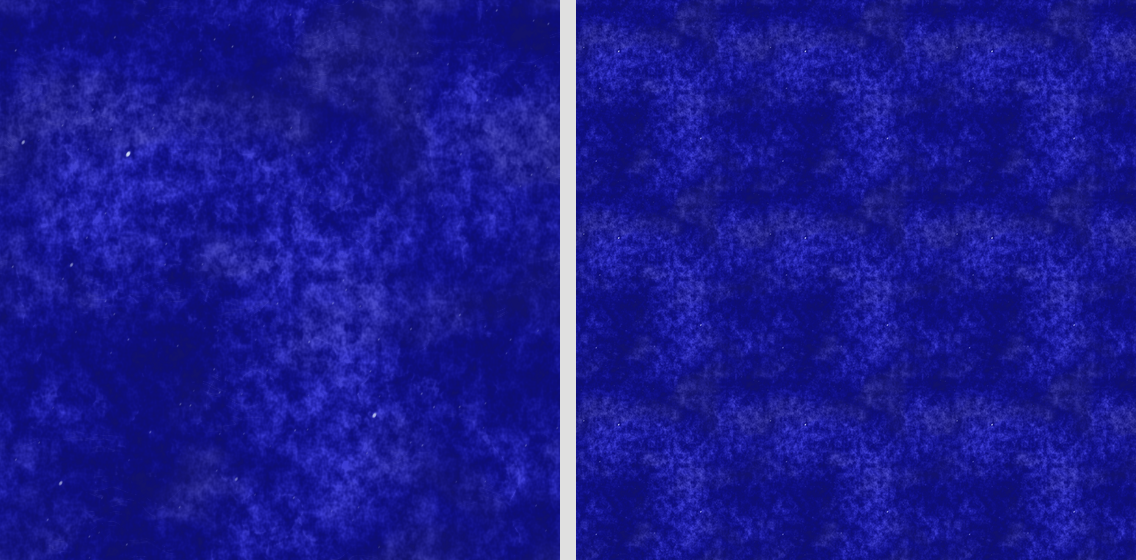
Left: one tile. Right: repeated 3 by 3.
Give the GLSL for this texture, as a WebGL 2 fragment shader.

```glsl
#version 300 es
precision highp float;
// Seamless deep blue mottled surface with soft clouds, grey veils, faint fibres and pale specks.

#define BASE vec3(0.070, 0.070, 0.548)
#define TONE_SLOPE vec3(0.029, 0.029, 0.080)
#define TONE_CURVE vec3(0.013, 0.013, 0.011)
#define VEIL_COLOUR vec3(0.37, 0.37, 0.70)
#define SPECK_COLOUR vec3(0.80, 0.84, 0.97)
#define CLOUD_AMOUNT 0.62
#define MOTTLE_AMOUNT 0.56
#define VEIL_AMOUNT 0.32
#define FIBRE_AMOUNT 0.16
#define WARP 0.016
#define ORIGIN vec2(0.42, 0.60)

uniform vec2 u_resolution;
out vec4 fragColor;

// Integer hash giving two values in 0..1 for a lattice cell.
vec2 hash2(vec2 cell, float seed) {
    uvec3 v = uvec3(ivec3(cell, seed)) * 1664525u + 1013904223u;
    v.x += v.y * v.z; v.y += v.z * v.x; v.z += v.x * v.y;
    v ^= v >> 16u;
    v.x += v.y * v.z; v.y += v.z * v.x;
    return vec2(v.xy >> 8u) / 16777216.0;
}

// Wraps a whole cell number; the half step keeps rounding away from cell borders.
vec2 wrapCell(vec2 cell, vec2 period) {
    return floor(mod(cell + 0.5, period));
}

float cornerDot(vec2 cell, vec2 offset, vec2 period, float seed) {
    float angle = 6.28319 * hash2(wrapCell(cell, period), seed).x;
    return dot(vec2(cos(angle), sin(angle)), offset);
}

// Gradient noise that wraps after one canvas, scaled to unit deviation.
float gradientNoise(vec2 p, vec2 period, float seed) {
    vec2 q = p * period;
    vec2 i = floor(q), f = q - i;
    vec2 s = f * f * f * (f * (f * 6.0 - 15.0) + 10.0);
    vec2 e = vec2(1.0, 0.0);
    float low = mix(cornerDot(i, f, period, seed),
                    cornerDot(i + e.xy, f - e.xy, period, seed), s.x);
    float high = mix(cornerDot(i + e.yx, f - e.yx, period, seed),
                     cornerDot(i + e.xx, f - e.xx, period, seed), s.x);
    return 4.7 * mix(low, high, s.y);
}

// Sum of octaves, each shifted so that their lattices do not line up.
float fbm(vec2 p, vec2 period, int octaves, float gain, float seed) {
    float sum = 0.0, power = 0.0, amplitude = 1.0;
    for (int k = 0; k < octaves; k++) {
        float octaveSeed = seed + float(k);
        vec2 shift = hash2(vec2(7.0, 3.0), octaveSeed);
        sum += amplitude * gradientNoise(p + shift, period, octaveSeed);
        power += amplitude * amplitude;
        amplitude *= gain;
        period *= 2.0;
    }
    return sum / sqrt(power);
}

// Sparse slanted dots, one at most per cell and kept inside it.
float specks(vec2 p, float cells, float density, float radius, float seed) {
    vec2 q = p * cells;
    vec2 cell = wrapCell(floor(q), vec2(cells));
    vec2 chance = hash2(cell, seed);
    vec2 centre = 0.2 + 0.6 * hash2(cell, seed + 1.0);
    vec2 d = (fract(q) - centre) / cells;
    d = vec2(d.x - 0.35 * d.y, 0.75 * d.y);
    float pixel = 1.0 / min(u_resolution.x, u_resolution.y);
    float size = radius * mix(0.7, 1.1, chance.y);
    float disc = 1.0 - smoothstep(size - pixel, size + pixel, length(d));
    return disc * step(chance.x, density) * mix(0.45, 1.0, chance.y);
}

void main() {
    vec2 uv = fract(gl_FragCoord.xy / u_resolution + ORIGIN);
    vec2 bend = vec2(fbm(uv, vec2(5.0), 3, 0.6, 10.0), fbm(uv, vec2(5.0), 3, 0.6, 20.0));
    vec2 p = uv + WARP * bend;

    // Broad clouds and the finer clotted grain, slightly stronger where it is bright
    float cloud = fbm(p, vec2(3.0), 4, 0.52, 30.0);
    float mottle = fbm(uv, vec2(25.0, 21.0), 4, 0.82, 40.0);
    float grain = mottle * clamp(1.0 + 0.12 * cloud, 0.8, 1.3);

    // Thin bright wisps along the creases of a warped noise
    float crease = abs(fbm(p, vec2(4.0, 3.0), 4, 0.6, 50.0));
    float wisp = exp(-8.0 * crease) * smoothstep(-0.6, 1.6, mottle + 0.5 * cloud);

    // Grey veils with nearly level fibres
    float veil = smoothstep(-0.4, 2.6, fbm(p, vec2(3.0, 4.0), 4, 0.55, 60.0));
    vec2 fibreWarp = vec2(0.0, 0.7 * WARP * bend.x);
    float strand = abs(fbm(uv + fibreWarp, vec2(5.0, 30.0), 3, 0.7, 70.0));
    float patches = smoothstep(0.1, 1.5, fbm(uv, vec2(5.0, 7.0), 2, 0.5, 80.0));
    float fibre = exp(-6.0 * strand) * patches * smoothstep(-1.0, 1.0, mottle);

    // Tone to colour
    float tone = CLOUD_AMOUNT * cloud + MOTTLE_AMOUNT * grain + 0.7 * wisp - 0.1;
    tone = clamp(tone, -2.2, 2.6);
    vec3 colour = BASE + tone * (TONE_SLOPE + tone * TONE_CURVE);
    float haze = VEIL_AMOUNT * veil * clamp(0.75 + 0.3 * mottle, 0.1, 1.5);
    haze += FIBRE_AMOUNT * fibre + 0.10 * wisp;
    colour = mix(colour, VEIL_COLOUR, clamp(haze, 0.0, 0.8));

    // Pale specks, many faint and a few clear
    float faint = 0.40 * specks(uv, 44.0, 0.06, 0.0011, 90.0);
    float clear = specks(uv, 5.0, 0.18, 0.0030, 95.0);
    colour = mix(colour, SPECK_COLOUR, max(faint, clear));

    fragColor = vec4(colour, 1.0);
}
```
